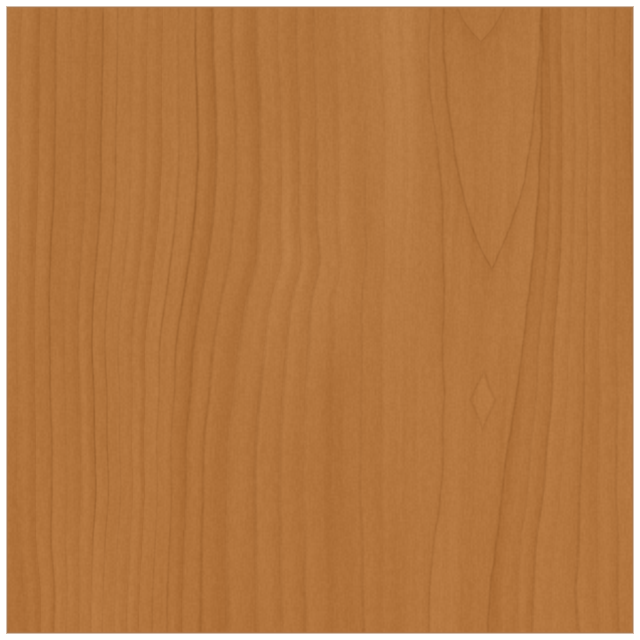
Write a three.js fragment shader that draws this texture.

```glsl
varying vec2 vUv;

const vec3 WOOD = vec3(0.700, 0.460, 0.243);
const vec3 PALE = vec3(0.755, 0.525, 0.310);
const vec3 SHADE = vec3(0.630, 0.388, 0.178);
const vec3 LINE = vec3(0.535, 0.315, 0.125);
const vec3 EDGE = vec3(0.660, 0.480, 0.330);
const vec3 PAPER = vec3(1.0, 1.0, 0.995);

float hash(vec2 p) {
  vec3 q = fract(p.xyx * 0.1031);
  q += dot(q, q.yzx + 33.33);
  return fract((q.x + q.y) * q.z);
}

float noise(vec2 p) {
  vec2 i = floor(p);
  vec2 f = fract(p);
  f = f * f * (3.0 - 2.0 * f);
  return mix(mix(hash(i), hash(i + vec2(1.0, 0.0)), f.x),
             mix(hash(i + vec2(0.0, 1.0)), hash(i + 1.0), f.x), f.y);
}

float fbm(vec2 p) {
  float sum = 0.0;
  float gain = 0.5;
  for (int i = 0; i < 4; i++) {
    sum += gain * noise(p);
    p = p * 2.03 + 17.3;
    gain *= 0.5;
  }
  return sum / 0.9375;
}

float bump(float x, float center, float width) {
  float t = (x - center) / width;
  return exp(-t * t);
}

// Bends straight vertical fibres sideways
float bentX(vec2 p) {
  float low = 1.0 - smoothstep(0.25, 0.68, p.y);
  float x = p.x + 0.045 * low * bump(p.x, 0.32, 0.14);
  x += 0.05 * (1.0 - smoothstep(0.0, 0.7, p.y)) * bump(p.x, 0.81, 0.10);
  x -= 0.010 * bump(p.y, 0.59, 0.045) * bump(p.x, 0.47, 0.10);
  return x + 0.016 * (noise(vec2(p.x * 5.0, p.y * 4.0)) - 0.5)
           + 0.004 * (noise(vec2(p.x * 12.0, p.y * 13.0)) - 0.5);
}

// Growth rings: x = thin line, y = soft tone leading up to it
vec2 rings(float x, float y) {
  float phase = 40.0 * x + 1.5 * sin(6.2832 * x + 0.5) + 1.2 * noise(vec2(x * 14.0, 3.0));
  float nearest = floor(phase + 0.5);
  float f = fract(phase);
  float d = abs(phase - nearest) / 38.0;
  float fade = smoothstep(0.15, 0.75, noise(vec2(nearest * 7.1, y * 3.5)));
  float strength = mix(0.15, 1.0, hash(vec2(nearest, 5.0))) * mix(0.35, 1.0, fade);
  float tone = smoothstep(0.25, 0.92, f) * (1.0 - smoothstep(0.93, 1.0, f));
  return vec2(bump(d, 0.0, 0.0021) * strength,
              tone * hash(vec2(floor(phase), 9.0)));
}

// Ring boundary with a shadow on its positive side
vec2 seam(float d, float reach) {
  return vec2(bump(d, 0.0, 0.0022),
              smoothstep(-0.002, 0.002, d) * exp(-max(d, 0.0) / reach));
}

// Downward pointed arch, negative inside
float arch(vec2 p, vec2 tip, float width, float rise) {
  float h = max(p.y - tip.y, 0.0);
  float halfWidth = width * (1.0 - exp(-h / rise));
  float below = max(tip.y - p.y, 0.0);
  return abs(p.x - tip.x) - halfWidth + 0.35 * below;
}

// Wide figure in the plain strip right of the middle
vec2 figure(vec2 p) {
  p.x += 0.010 * (fbm(p * vec2(9.0, 11.0)) - 0.5);
  float leftX = 0.692 - 0.020 * (1.0 - smoothstep(0.05, 0.30, p.y))
                      - 0.020 * smoothstep(0.65, 0.90, p.y);
  float rightX = 0.758 + 0.087 * smoothstep(-0.1, 0.8, p.y);
  vec2 mark = 0.50 * seam(leftX - p.x, 0.012);
  mark += vec2(0.65, 0.8) * seam(p.x - rightX, 0.020);
  mark += vec2(0.60, 0.55) * seam(arch(p, vec2(0.768, 0.580), 0.080, 0.14), 0.014);
  mark += vec2(0.40, 0.75) * seam(arch(p, vec2(0.750, 0.935), 0.062, 0.06), 0.018);
  vec2 q = abs(p - vec2(0.755, 0.375)) / vec2(0.019, 0.045);
  float eye = (q.x + q.y - 1.0) * 0.015;
  mark.x += 0.40 * bump(eye, 0.0, 0.0020);
  mark.y -= 0.35 * (1.0 - smoothstep(-0.005, 0.001, eye));
  return mark;
}

vec3 wood(vec2 p) {
  float x = bentX(p);
  // Broad bands and pale patches
  float band = fbm(vec2(x * 9.0, p.y * 1.3)) - 0.5;
  float glow = 0.40 * bump(p.x, 0.48, 0.07) * bump(p.y, 0.57, 0.20)
             + 0.35 * bump(x, 0.615, 0.045) * smoothstep(0.2, 0.9, p.y);
  vec3 color = mix(WOOD, PALE, clamp(0.9 * band + glow, 0.0, 1.0));
  color = mix(color, SHADE, clamp(-0.9 * band, 0.0, 1.0));
  // Ring lines, faint inside the figured strip
  float plain = smoothstep(0.57, 0.63, x) * (1.0 - smoothstep(0.84, 0.87, x));
  vec2 mark = rings(x, p.y) * (1.0 - 0.88 * plain) + figure(p);
  color = mix(color, SHADE, clamp(0.50 * mark.y, -0.4, 0.7));
  float broken = mix(0.7, 1.0, noise(p * vec2(180.0, 110.0)));
  color = mix(color, LINE, clamp(0.50 * mark.x * broken, 0.0, 0.6));
  // Fibres, pores and speckle
  float fibre = noise(vec2(x * 130.0, p.y * 3.0)) - 0.5;
  float pore = noise(p * vec2(380.0, 85.0)) - 0.5;
  float speckle = noise(p * 300.0) - 0.5;
  color += 0.018 * fibre + 0.016 * pore + 0.022 * speckle;
  return color + vec3(0.008, -0.001, -0.004) * (0.5 - p.y);
}

void main() {
  // Sheet with a narrow paper margin
  vec2 side = min(vUv, 1.0 - vUv);
  float inset = min(side.x, side.y);
  vec3 color = mix(EDGE, wood(vUv), smoothstep(0.0105, 0.0140, inset));
  color = mix(PAPER, color, smoothstep(0.0088, 0.0115, inset));
  gl_FragColor = vec4(color, 1.0);
}
```
